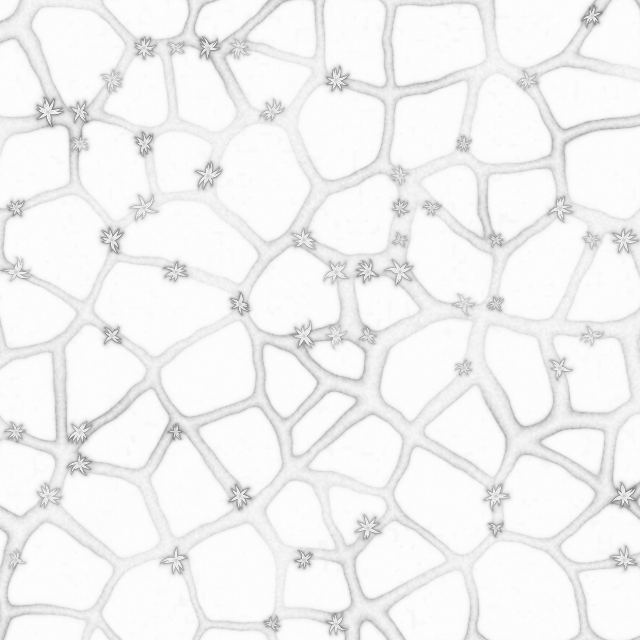
Give the GLSL for this texture map, as a WebGL 2 fragment shader.

```glsl
#version 300 es
precision highp float;
// Pale occlusion map of cracked paving stones with small star-shaped plants in the joints.
uniform vec2 u_resolution;
out vec4 outColor;

const float TAU = 6.2831853;

float hash(vec2 p) {
    vec3 q = fract(p.xyx * vec3(0.1031, 0.1030, 0.0973));
    q += dot(q, q.yzx + 33.33);
    return fract((q.x + q.y) * q.z);
}

vec2 hash2(vec2 p) {
    return vec2(hash(p + 17.3), hash(p + 71.9));
}

float noise(vec2 p) {
    vec2 i = floor(p), f = fract(p);
    f = f * f * (3.0 - 2.0 * f);
    return mix(mix(hash(i), hash(i + vec2(1, 0)), f.x),
               mix(hash(i + vec2(0, 1)), hash(i + vec2(1, 1)), f.x), f.y);
}

// Rounded distance from p to the nearest Voronoi border.
float borderDistance(vec2 p) {
    const float cells = 7.8;
    p *= cells;
    vec2 base = floor(p), nearCell = base, nearOffset = vec2(0);
    float best = 100.0;
    for (int y = -1; y <= 1; y++)
    for (int x = -1; x <= 1; x++) {
        vec2 cell = base + vec2(x, y);
        vec2 offset = cell + hash2(cell) - p;
        if (dot(offset, offset) < best) {
            best = dot(offset, offset);
            nearCell = cell;
            nearOffset = offset;
        }
    }
    float total = 0.0;
    for (int y = -2; y <= 2; y++)
    for (int x = -2; x <= 2; x++) {
        if (x == 0 && y == 0) continue;
        vec2 cell = nearCell + vec2(x, y);
        vec2 offset = cell + hash2(cell) - p;
        float d = dot(0.5 * (nearOffset + offset), normalize(offset - nearOffset));
        total += exp(-26.0 * d);
    }
    return -log(total) / (26.0 * cells);
}

// Signed distance to the stone outline: positive on stone, negative in the joint.
float stoneDistance(vec2 p) {
    vec2 wobble = vec2(noise(p * 15.0), noise(p * 15.0 + 40.0)) - 0.5;
    vec2 ripple = vec2(noise(p * 48.0 + 9.0), noise(p * 48.0 + 80.0)) - 0.5;
    float spread = noise(p * 5.0 + 23.0);
    return borderDistance(p + 0.012 * wobble + 0.004 * ripple) - 0.006 - 0.011 * spread * spread;
}

// Blends one plant over the shade; q is relative to its centre.
float plant(vec2 q, vec2 id, float shade, float px) {
    float radius = mix(0.013, 0.026, hash(id + 5.1));
    float r = length(q);
    if (r > radius * 1.7) return shade;
    float count = 8.0 + floor(3.0 * hash(id + 8.7));
    float leaf = 1.0, crease = 1.0;
    for (float k = 0.0; k < 11.0; k++) {
        if (k >= count) break;
        vec2 seed = hash2(id * 13.0 + k);
        float reach = radius * mix(0.6, 1.0, seed.x);
        float angle = (k + 0.7 * seed.y) / count * TAU + (seed.x - 0.5) * 1.4 * r / radius;
        vec2 axis = vec2(cos(angle), sin(angle));
        float along = dot(q, axis), side = abs(dot(q, vec2(-axis.y, axis.x)));
        float t = clamp(along / reach, 0.0, 1.0);
        float width = radius * 0.125 * sqrt(t + 0.1) * (1.0 - t) * 1.7;
        float d = length(vec2(along - t * reach, side)) - width;
        if (d < leaf) { leaf = d; crease = side; }
    }
    // Soft shadow, crisp outline, then the bright leaf.
    float depth = mix(0.25, 0.6, hash(id + 2.4));
    float outside = max(leaf, 0.0);
    float shadow = depth * (0.5 * exp(-outside / 0.0035) + 0.5 * exp(-outside / 0.0013));
    shadow *= 1.0 - smoothstep(0.8, 1.6, r / radius);
    float leafShade = 0.97 - 0.10 * exp(-crease / 0.0006) - 0.15 * exp(-r / 0.0025);
    return mix(shade * (1.0 - shadow), leafShade, 1.0 - smoothstep(-0.6 * px, 0.6 * px, leaf));
}

void main() {
    float px = 1.0 / min(u_resolution.x, u_resolution.y);
    vec2 p = gl_FragCoord.xy * px;

    // Stone tops and joints with uneven occlusion along the edges.
    float d = stoneDistance(p);
    float joint = 1.0 - smoothstep(-0.0015, 0.0015, d);
    float strength = mix(0.04, 0.30, pow(noise(p * 9.0 + 61.0), 1.5));
    float edge = strength * exp(-max(d, 0.0) / 0.0016) * exp(min(d, 0.0) / 0.0042);
    float grit = noise(p * 300.0);
    float pits = smoothstep(0.72, 0.95, noise(p * 110.0 + 31.0)) * noise(p * 14.0 + 3.0);
    float shade = 0.995 - 0.008 * grit - 0.022 * pits - 0.01 * exp(-max(d, 0.0) / 0.006);
    shade -= edge * (0.85 + 0.3 * grit) + joint * (0.006 + 0.026 * grit);

    // Plants sit on a regular grid wherever a joint passes below.
    vec2 cell = floor(p * 20.0);
    for (int y = -1; y <= 1; y++)
    for (int x = -1; x <= 1; x++) {
        vec2 id = cell + vec2(x, y);
        vec2 center = (id + 0.5) / 20.0;
        if (hash(id + 91.7) < 0.5 && stoneDistance(center) < 0.001)
            shade = plant(p - center, id, shade, px);
    }
    outColor = vec4(vec3(clamp(shade, 0.0, 1.0)), 1.0);
}
```
